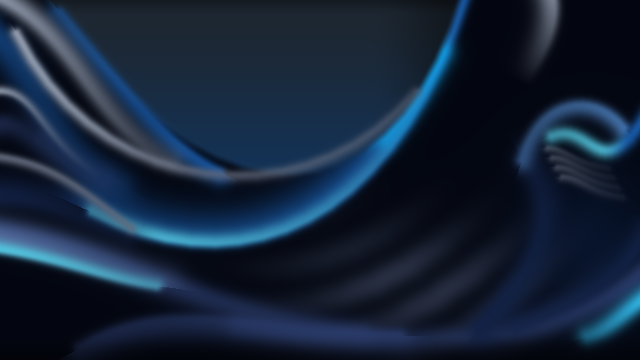
A WebGL 1 fragment shader for this background:

```glsl
precision highp float;
uniform vec2 u_resolution;

const vec3 NIGHT = vec3(0.012, 0.025, 0.065);
const vec3 NAVY = vec3(0.07, 0.13, 0.27);
const vec3 INDIGO = vec3(0.17, 0.24, 0.43);
const vec3 BLUE = vec3(0.09, 0.34, 0.64);
const vec3 CYAN = vec3(0.32, 0.76, 0.86);
const vec3 AZURE = vec3(0.06, 0.68, 0.96);
const vec3 SILVER = vec3(0.58, 0.62, 0.69);
const vec3 STEEL = vec3(0.38, 0.41, 0.48);

vec2 cubic(vec2 a, vec2 b, vec2 c, vec2 d, float t) {
  float s = 1.0 - t;
  return s * s * s * a + 3.0 * s * t * (s * b + t * c) + t * t * t * d;
}

// Signed distance (positive on the left of travel) and curve parameter
vec2 curveDistance(vec2 p, vec2 a, vec2 b, vec2 c, vec2 d) {
  const float STEPS = 18.0;
  float nearest = 1e4;
  vec2 result = vec2(0.0);
  vec2 start = a;
  for (int i = 0; i < 18; i++) {
    vec2 end = cubic(a, b, c, d, (float(i) + 1.0) / STEPS);
    vec2 seg = end - start;
    vec2 rel = p - start;
    float h = clamp(dot(rel, seg) / dot(seg, seg), 0.0, 1.0);
    float dist = length(rel - h * seg);
    if (dist < nearest) {
      nearest = dist;
      float side = seg.x * rel.y - seg.y * rel.x < 0.0 ? -1.0 : 1.0;
      result = vec2(side * dist, (float(i) + h) / STEPS);
    }
    start = end;
  }
  return result;
}

// Soft profile with separate left and right widths and end strengths
float sheen(vec2 curve, vec2 width, vec2 strength) {
  float x = curve.x / (curve.x > 0.0 ? width.x : width.y);
  return exp(-x * x) * mix(strength.x, strength.y, curve.y);
}

void stroke(inout vec3 col, vec2 p, vec2 a, vec2 b, vec2 c, vec2 d,
            vec3 tint, vec2 width, vec2 strength) {
  col = mix(col, tint, sheen(curveDistance(p, a, b, c, d), width, strength));
}

float glow(vec2 p, vec2 center, vec2 radius) {
  vec2 q = (p - center) / radius;
  return exp(-dot(q, q));
}

// Broad ribbon, its draped folds and the open bowl above
vec3 sweep(vec2 p) {
  vec2 edge = curveDistance(p, vec2(2.3, 3.69), vec2(6.04, 1.81), vec2(9.8, 3.27), vec2(11.67, 9.2));
  vec2 rim = curveDistance(p, vec2(1.04, 9.2), vec2(5.52, 2.75), vec2(9.9, 3.48), vec2(11.56, 9.2));
  float fold = 0.65 + 0.35 * sin(edge.x * 6.0 + edge.y * 9.0 + 0.4 * p.x);
  vec3 col = NIGHT;
  col += vec3(0.15, 0.165, 0.20) * fold * glow(p, vec2(10.3, 1.9), vec2(3.0, 1.4));
  col += vec3(0.015, 0.05, 0.10) * glow(p, vec2(14.8, 2.9), vec2(1.7, 2.0));
  col = mix(col, BLUE, sheen(edge, vec2(0.78, 0.16), vec2(0.65, 0.95)));
  col = mix(col, CYAN, sheen(edge, vec2(0.23, 0.12), vec2(1.0, 0.0)));
  stroke(col, p, vec2(9.6, 5.6), vec2(10.1, 6.2), vec2(10.6, 6.9), vec2(11.0, 7.7),
         AZURE, vec2(0.4, 0.34), vec2(0.65, 0.75));
  float depth = smoothstep(3.8, 9.0, p.y);
  vec3 bowl = mix(vec3(0.07, 0.20, 0.35), vec3(0.115, 0.15, 0.19), depth);
  bowl *= 1.0 - 0.35 * smoothstep(8.6, 9.1, p.y);
  bowl *= 1.0 - 0.4 * smoothstep(9.2, 11.6, p.x);
  return mix(col, bowl, smoothstep(-0.12, 0.12, rim.x));
}

void leftFolds(inout vec3 col, vec2 p) {
  stroke(col, p, vec2(-0.2, 8.2), vec2(1.0, 7.2), vec2(1.2, 5.3), vec2(3.0, 4.4),
         BLUE, vec2(0.4, 0.5), vec2(0.65, 0.3));
  stroke(col, p, vec2(1.5, 8.7), vec2(3.0, 6.9), vec2(4.2, 5.3), vec2(5.5, 4.7),
         BLUE, vec2(0.14, 0.32), vec2(0.6, 0.9));
  stroke(col, p, vec2(-0.1, 9.1), vec2(1.9, 8.2), vec2(2.3, 5.9), vec2(4.3, 4.95),
         SILVER, vec2(0.32, 0.22), vec2(0.9, 0.3));
  stroke(col, p, vec2(0.2, 8.5), vec2(1.6, 7.1), vec2(2.0, 5.7), vec2(3.7, 5.0),
         NIGHT, vec2(0.1, 0.14), vec2(0.4, 0.75));
  stroke(col, p, vec2(0.42, 8.17), vec2(2.5, 4.0), vec2(7.7, 3.48), vec2(10.4, 6.7),
         mix(SILVER, STEEL, smoothstep(1.0, 6.0, p.x)), vec2(0.13, 0.17), vec2(0.95, 0.5));
  stroke(col, p, vec2(-0.2, 5.9), vec2(0.8, 6.2), vec2(1.1, 5.0), vec2(2.6, 4.5),
         INDIGO, vec2(0.4, 0.35), vec2(0.6, 0.4));
  stroke(col, p, vec2(-0.2, 6.3), vec2(0.3, 6.4), vec2(0.5, 6.1), vec2(0.8, 5.8),
         NIGHT, vec2(0.2, 0.25), vec2(0.9, 0.3));
  stroke(col, p, vec2(-0.1, 6.72), vec2(0.9, 6.8), vec2(1.0, 5.5), vec2(2.5, 4.6),
         SILVER, vec2(0.13, 0.1), vec2(0.9, 0.0));
  stroke(col, p, vec2(-0.2, 4.1), vec2(1.2, 4.1), vec2(2.0, 3.6), vec2(3.2, 3.1),
         NAVY, vec2(0.5, 0.3), vec2(0.9, 0.4));
  stroke(col, p, vec2(-0.1, 5.1), vec2(1.4, 4.9), vec2(2.1, 4.2), vec2(3.3, 3.3),
         STEEL, vec2(0.11, 0.15), vec2(0.9, 0.75));
}

void lowerFolds(inout vec3 col, vec2 p) {
  stroke(col, p, vec2(0.0, 3.2), vec2(3.2, 2.7), vec2(4.8, 1.2), vec2(9.0, 0.7),
         INDIGO, vec2(0.3, 0.4), vec2(0.9, 0.5));
  stroke(col, p, vec2(-0.2, 2.85), vec2(1.5, 2.6), vec2(2.6, 2.05), vec2(4.0, 1.85),
         STEEL + vec3(0.0, 0.07, 0.2), vec2(0.6, 0.12), vec2(0.9, 0.3));
  stroke(col, p, vec2(-0.2, 2.8), vec2(1.5, 2.55), vec2(2.6, 2.05), vec2(3.9, 1.85),
         CYAN, vec2(0.2, 0.13), vec2(1.0, 0.55));
  stroke(col, p, vec2(2.0, 0.3), vec2(4.3, 1.7), vec2(6.5, 0.6), vec2(10.0, 0.6),
         INDIGO, vec2(0.18, 0.5), vec2(0.5, 0.75));
  stroke(col, p, vec2(6.0, 0.9), vec2(11.0, 0.1), vec2(14.0, 0.5), vec2(16.2, 2.3),
         INDIGO, vec2(0.3, 0.35), vec2(0.4, 0.85));
}

void rightFolds(inout vec3 col, vec2 p) {
  stroke(col, p, vec2(13.1, 5.0), vec2(14.3, 3.4), vec2(13.0, 1.9), vec2(12.0, 0.8),
         NAVY, vec2(0.45, 0.3), vec2(0.6, 1.0));
  stroke(col, p, vec2(16.2, 3.2), vec2(15.4, 1.8), vec2(14.2, 1.3), vec2(12.9, 0.8),
         NAVY, vec2(0.2, 0.35), vec2(0.9, 0.7));
  stroke(col, p, vec2(14.7, 0.6), vec2(15.3, 0.8), vec2(15.6, 1.2), vec2(16.2, 1.6),
         mix(CYAN, AZURE, 0.5), vec2(0.28, 0.24), vec2(0.5, 1.0));
  stroke(col, p, vec2(13.8, 9.2), vec2(14.0, 8.3), vec2(13.5, 7.6), vec2(13.1, 6.9),
         SILVER, vec2(0.16, 0.4), vec2(0.85, 0.0));
  // Small wisps beneath the curl
  for (int i = 0; i < 4; i++) {
    vec2 q = p + vec2(-0.12, 0.24) * float(i);
    stroke(col, q, vec2(13.7, 5.3), vec2(14.1, 5.3), vec2(14.4, 4.9), vec2(15.2, 4.8),
           STEEL, vec2(0.08, 0.12), vec2(0.55, 0.15));
  }
  stroke(col, p, vec2(13.05, 5.0), vec2(13.5, 6.6), vec2(14.9, 6.7), vec2(15.6, 5.8),
         mix(BLUE, SILVER, 0.35), vec2(0.16, 0.28), vec2(0.6, 0.95));
  stroke(col, p, vec2(13.8, 5.6), vec2(14.8, 6.0), vec2(15.0, 4.2), vec2(16.2, 6.2),
         mix(CYAN, BLUE, smoothstep(15.0, 15.8, p.x)), vec2(0.18, 0.2), vec2(0.7, 1.0));
}

void main() {
  vec2 p = gl_FragCoord.xy / u_resolution * vec2(16.0, 9.0);
  vec3 col = sweep(p);
  leftFolds(col, p);
  lowerFolds(col, p);
  rightFolds(col, p);
  col *= 0.6 + 0.4 * smoothstep(0.0, 0.7, p.y);
  gl_FragColor = vec4(col, 1.0);
}
```
